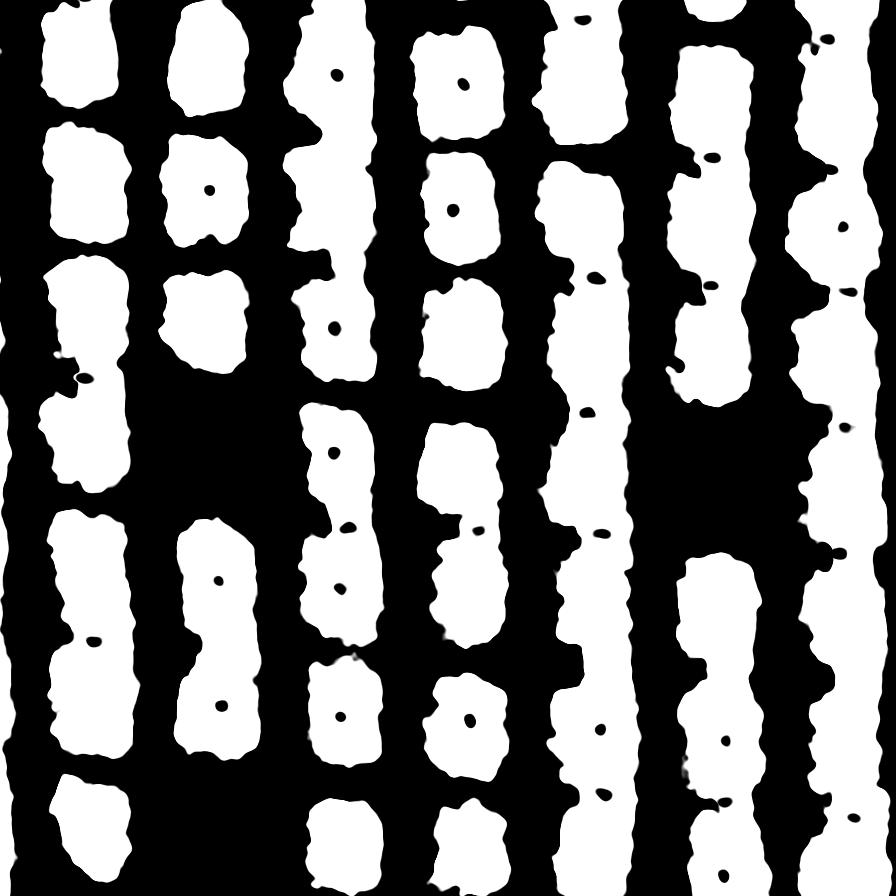
A WebGL 1 fragment shader for this pattern:

```glsl
precision highp float;
// Ragged white blobs in slightly tilted columns on black, some fused vertically.
// Each cell is a rounded box with random size and links to the cells above and
// below; layered noise frays the edges, then small holes are punched out.

#define CELLS vec2(7.15, 6.95)      // repeats across and down
#define OFFSET vec2(0.79, 0.075)    // grid shift in cells
#define TILT vec2(0.020, 0.065)     // drift of columns and rows
#define HALF_SIZE vec2(0.315, 0.405)
#define CORNER 0.23
#define FRAY 0.11                   // fine edge roughness
#define WOBBLE 0.13                 // broad edge roughness
#define HOLE_RADIUS 0.045
#define HOLE_CHANCE 0.22
#define PIT_CHANCE 0.55

uniform vec2 u_resolution;

float hash(vec2 p) {
  vec3 q = fract(vec3(p.xyx) * 0.1031);
  q += dot(q, q.yzx + 33.33);
  return fract((q.x + q.y) * q.z);
}

float noise(vec2 p) {
  vec2 i = floor(p), f = fract(p);
  f = f * f * (3.0 - 2.0 * f);
  return mix(mix(hash(i), hash(i + vec2(1.0, 0.0)), f.x),
             mix(hash(i + vec2(0.0, 1.0)), hash(i + 1.0), f.x), f.y);
}

float roundedBox(vec2 p, vec2 halfSize, float radius) {
  vec2 q = abs(p) - halfSize + radius;
  return length(max(q, 0.0)) + min(max(q.x, q.y), 0.0) - radius;
}

float smoothMin(float a, float b, float k) {
  float h = max(k - abs(a - b), 0.0) / k;
  return min(a, b) - 0.25 * h * h * k;
}

// Sparse vacant cells: every fourth column and third row, away from the corners
bool isVacant(vec2 id) {
  return mod(id.x + 2.0, 4.0) < 0.5 && mod(id.y, 3.0) < 0.5
      && id.y > 0.5 && id.x + id.y < 11.0;
}

// Columns further right fuse more often
bool isLinked(vec2 id) {
  float chance = id.x > 4.5 ? 0.9 : 0.42;
  return hash(id + 41.7) < chance && !isVacant(id + vec2(0.0, 1.0));
}

void main() {
  vec2 p = gl_FragCoord.xy / u_resolution;
  p.y = 1.0 - p.y;
  vec2 uv = (p - TILT * (p.yx - vec2(0.5, 0.09))) * CELLS + OFFSET;
  vec2 cell = floor(uv);

  // Union of the blobs and links in this column
  float blobs = 1.0;
  float holes = 1.0;
  for (int j = -1; j <= 1; j++) {
    vec2 id = cell + vec2(0.0, float(j));
    if (isVacant(id)) continue;
    vec2 local = uv - id - 0.5;
    vec2 jitter = vec2(hash(id + 3.1), hash(id + 17.3)) - 0.5;
    vec2 size = HALF_SIZE + vec2(0.05, 0.09) * jitter.yx;
    blobs = smoothMin(blobs, roundedBox(local - 0.06 * jitter, size, CORNER), 0.06);

    if (isLinked(id)) {
      vec2 joint = local - vec2(0.09, 0.5);
      float neck = mix(0.13, 0.24, hash(id + 29.9));
      blobs = smoothMin(blobs, roundedBox(joint, vec2(neck, 0.25), 0.08), 0.06);
      if (hash(id + 8.6) < PIT_CHANCE) {
        vec2 pit = joint + vec2(0.07 + 0.15 * jitter.x, 0.1 * jitter.y);
        holes = min(holes, length(pit * vec2(0.65, 1.0)) - 0.04);
      }
    }
    if (hash(id + 63.2) < HOLE_CHANCE) {
      holes = min(holes, length(local - 0.12 * jitter.yx) - HOLE_RADIUS);
    }
  }

  // Fray the outline, more on the left flank
  float flank = mix(1.0, 0.55, smoothstep(0.35, 0.75, uv.x - cell.x));
  float fine = noise(uv * 8.0 + 5.0) - 0.5 + 0.4 * (noise(uv * 17.0) - 0.5);
  float broad = noise(uv * 3.2 + 31.0) - 0.5;
  blobs += flank * (FRAY * fine + WOBBLE * broad);
  holes += 0.03 * (noise(uv * 14.0 + 9.0) - 0.5);

  float d = max(blobs, -holes);
  float pixel = CELLS.x / u_resolution.x;
  gl_FragColor = vec4(vec3(1.0 - smoothstep(-0.8 * pixel, 0.8 * pixel, d)), 1.0);
}
```
